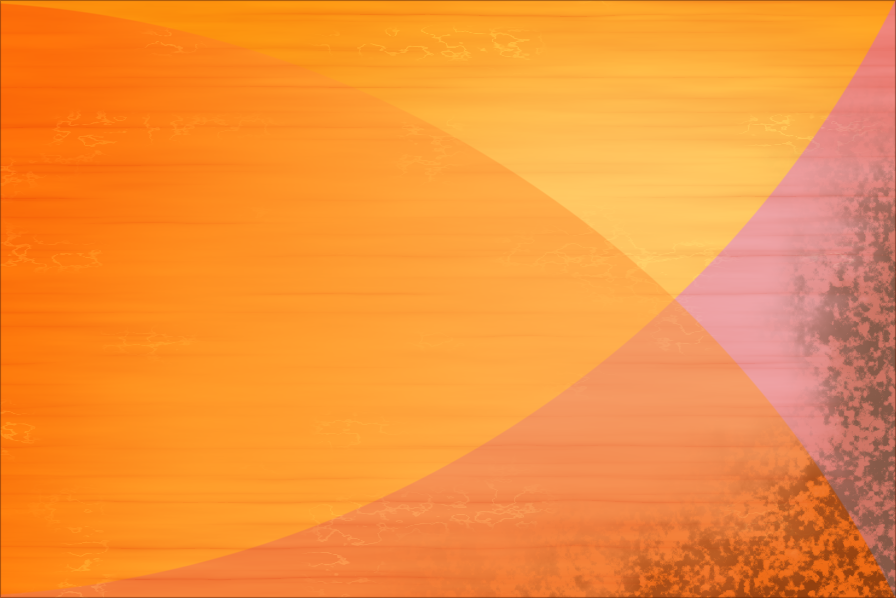
Give the GLSL for this background, as a WebGL 1 fragment shader.

```glsl
precision highp float;
// Warm painted wood: two mirrored discs overlap and split the canvas into
// orange, yellow, coral and pink fields. Stretched noise makes the grain,
// thin jittered rows make the cracks, and fine noise corrodes the right corner.

uniform vec2 u_resolution;

#define ASPECT 1.5
#define DISC_CENTER vec2(-0.116, -0.808)
#define DISC_RADIUS 1.806
#define GRAIN_AMOUNT 0.24
#define CRACK_ROWS 17.0
#define CRACK_AMOUNT 0.17
#define FLECK_AMOUNT 0.07
#define GRUNGE_AMOUNT 0.95

float hash(vec2 p) {
  vec3 q = fract(p.xyx * 0.1031);
  q += dot(q, q.yzx + 33.33);
  return fract((q.x + q.y) * q.z);
}

float noise(vec2 p) {
  vec2 cell = floor(p), f = fract(p);
  f = f * f * (3.0 - 2.0 * f);
  float low = mix(hash(cell), hash(cell + vec2(1.0, 0.0)), f.x);
  float high = mix(hash(cell + vec2(0.0, 1.0)), hash(cell + 1.0), f.x);
  return mix(low, high, f.y);
}

float fbm(vec2 p) {
  float sum = 0.0, weight = 0.5;
  for (int i = 0; i < 4; i++) {
    sum += weight * noise(p);
    p = p * 2.03 + 17.3;
    weight *= 0.5;
  }
  return sum / 0.9375;
}

// Coverage of the lower disc; flip y to get the upper one
float disc(vec2 p, float aa) {
  return smoothstep(aa, -aa, length(p - DISC_CENTER) - DISC_RADIUS);
}

// Thin wavy horizontal lines, one per jittered row, broken along x
float cracks(vec2 p, float rows) {
  float y = p.y * rows + 0.22 * (fbm(vec2(p.x * 5.0, p.y * 3.0)) - 0.5);
  float row = floor(y);
  float offset = fract(y) - mix(0.25, 0.75, hash(vec2(row, rows)));
  float line = exp(-abs(offset) * 420.0 / rows);
  float shade = 0.3 * smoothstep(0.22, 0.0, offset) * step(0.0, offset);
  return (line + shade) * smoothstep(0.3, 0.8, noise(vec2(p.x * 3.5, row * 7.1)));
}

// Smooth colours of the four fields
vec3 fields(vec2 p, float lower, float upper) {
  vec2 toCorner = p - vec2(0.0, 0.88);
  float hotCorner = exp(-5.0 * dot(toCorner, toCorner));
  vec3 orange = mix(vec3(0.99, 0.46, 0.03), vec3(1.0, 0.61, 0.16), smoothstep(-0.12, 0.36, p.x));
  orange = mix(orange, vec3(1.0, 0.68, 0.30), smoothstep(0.2, 1.1, p.x));
  orange = mix(orange, vec3(0.99, 0.41, 0.03), 0.8 * hotCorner);

  float glow = smoothstep(0.75, 0.05, length((p - vec2(1.08, 0.62)) * vec2(0.75, 1.3)));
  vec3 yellow = mix(vec3(0.99, 0.57, 0.05), vec3(1.0, 0.78, 0.39), glow);

  float rise = smoothstep(-0.1, 0.42, p.y);
  vec3 coral = mix(vec3(0.96, 0.48, 0.20), vec3(0.96, 0.60, 0.39), rise);

  float softness = smoothstep(0.55, 0.05, length(p - vec2(1.27, 0.52)));
  vec3 pink = mix(vec3(0.93, 0.49, 0.45), vec3(0.93, 0.63, 0.64), softness);

  return mix(mix(pink, coral, lower), mix(yellow, orange, lower), upper);
}

void main() {
  vec2 uv = gl_FragCoord.xy / u_resolution;
  vec2 p = uv * vec2(ASPECT, 1.0);
  float aa = 1.0 / u_resolution.y;
  float lower = disc(p, aa);
  float upper = disc(vec2(p.x, 1.0 - p.y), aa);
  vec3 color = fields(p, lower, upper);

  // Wood grain and cracks, stronger toward the canvas rim
  vec2 rim = abs(uv - 0.5) * 2.0;
  float wear = 0.5 + 0.8 * smoothstep(0.4, 1.0, max(rim.x, rim.y));
  float grain = fbm(p * vec2(4.0, 42.0)) - 0.5;
  float crack = cracks(p, CRACK_ROWS) + 0.5 * cracks(p + 3.7, CRACK_ROWS * 2.3);
  vec3 stain = vec3(0.12, 0.62, 0.8);
  color *= 1.0 + stain * wear * (GRAIN_AMOUNT * grain - CRACK_AMOUNT * crack);

  // Pale short flecks in scattered patches
  float ridge = smoothstep(0.06, 0.0, abs(fbm(p * vec2(26.0, 60.0)) - 0.5));
  float patches = smoothstep(0.62, 0.9, noise(p * vec2(7.0, 14.0) + 4.0));
  color += FLECK_AMOUNT * wear * ridge * patches * vec3(0.3, 1.0, 0.7);

  // Corroded lower corner and right side: dark stain with bright specks
  float wander = 0.14 * (fbm(p * 11.0) - 0.5);
  float reach = length(p - vec2(0.85, 0.75)) + wander;
  float corner = smoothstep(0.58, 0.90, reach) * smoothstep(0.55, 1.1, p.x);
  corner *= smoothstep(0.9, 0.5, p.y);
  float side = smoothstep(1.27, 1.5, p.x + wander) * smoothstep(0.92, 0.52, p.y);
  float decay = max(corner, side);
  float speck = 0.55 * fbm(p * 120.0) + 0.45 * fbm(p * 38.0 + 9.0);
  vec3 dark = mix(vec3(0.50, 0.34, 0.27), vec3(0.56, 0.24, 0.05), lower);
  vec3 bright = mix(vec3(0.80, 0.45, 0.38), vec3(0.93, 0.41, 0.07), lower);
  vec3 rust = mix(dark, bright, smoothstep(0.42, 0.62, speck));
  float cover = smoothstep(0.65, 0.25, speck + 0.5 - decay);
  color = mix(color, rust, GRUNGE_AMOUNT * decay * mix(0.55, 1.0, cover));

  // Thin dark frame
  vec2 margin = min(p, vec2(ASPECT, 1.0) - p);
  float frame = smoothstep(0.003, 0.0, min(margin.x, margin.y));
  color = mix(color, vec3(0.35, 0.15, 0.05), 0.6 * frame);

  gl_FragColor = vec4(clamp(color, 0.0, 1.0), 1.0);
}
```
